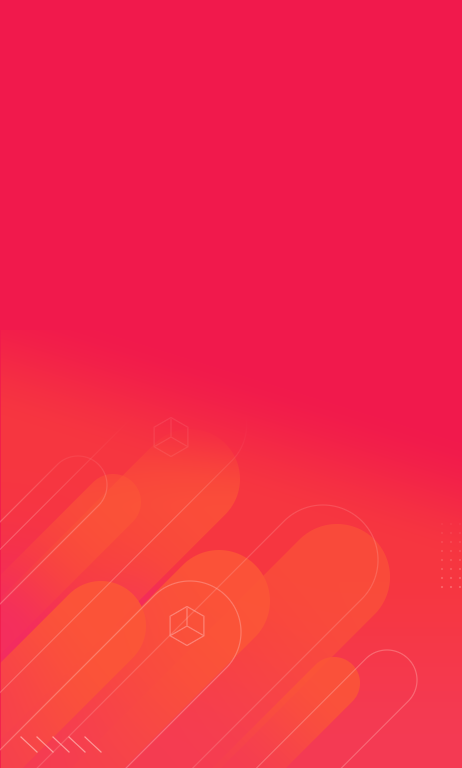
Give the GLSL for this background, as a Shadertoy shader.

```glsl
// Crimson backdrop melting into warm diagonal capsules, thin outlines and small ornaments.

// Layout space: the canvas is HEIGHT units tall, y runs downward.
const float HEIGHT = 7.68;
const vec2 TAIL = vec2(-0.70711, 0.70711);   // direction of every capsule body
const float LINE_HALF = 0.006;

const vec3 CRIMSON = vec3(0.945, 0.098, 0.297);
const vec3 RED     = vec3(0.965, 0.212, 0.250);
const vec3 ROSE    = vec3(0.957, 0.228, 0.325);
const vec3 PINK    = vec3(0.950, 0.150, 0.400);
const vec3 ORANGE  = vec3(0.985, 0.335, 0.215);
const vec3 PALE    = vec3(1.0, 0.72, 0.70);

// Slanted border between crimson and warm light
const float BORDER_Y = 3.45;
const float BORDER_SLOPE = 0.31;
const float WARM_TOP = 3.30;

// Filled capsules: cap centre, radius, length of the fade
const int FILLS = 6;
const vec4 FILL[FILLS] = vec4[](
    vec4(1.90, 4.79, 0.50, 2.4), vec4(1.13, 5.02, 0.28, 1.6),
    vec4(3.37, 5.77, 0.53, 2.5), vec4(2.19, 6.01, 0.51, 2.7),
    vec4(1.01, 6.26, 0.45, 2.2), vec4(3.34, 6.83, 0.26, 1.4));
const float FILL_ALPHA[FILLS] = float[](0.72, 0.68, 0.65, 0.88, 0.92, 0.85);

// Outlined capsules: cap centre, radius, opacity
const int OUTLINES = 5;
const vec4 OUTLINE[OUTLINES] = vec4[](
    vec4(0.78, 4.85, 0.29, 0.36), vec4(1.96, 4.25, 0.506, 0.34),
    vec4(1.90, 6.32, 0.51, 0.40), vec4(3.23, 5.60, 0.55, 0.24),
    vec4(3.87, 6.80, 0.30, 0.38));

// Signed distance to a capsule with an endless tail
float capsule(vec2 p, vec2 centre, float radius) {
    vec2 d = p - centre;
    return length(d - TAIL * max(dot(d, TAIL), 0.0)) - radius;
}

float segment(vec2 p, vec2 a, vec2 b) {
    vec2 ab = b - a;
    return length(p - a - ab * clamp(dot(p - a, ab) / dot(ab, ab), 0.0, 1.0));
}

// Distance to a wire cube: hexagon rim plus three spokes
float wireCube(vec2 p, float radius) {
    float d = 1e3;
    for (int i = 0; i < 6; i++) {
        float a = radians(60.0) * float(i);
        vec2 corner = radius * vec2(sin(a), -cos(a));
        vec2 next = radius * vec2(sin(a + radians(60.0)), -cos(a + radians(60.0)));
        d = min(d, segment(p, corner, next));
        if (i % 2 == 0) d = min(d, segment(p, vec2(0.0), corner));
    }
    return d;
}

// Antialiased coverage of a signed distance
float cover(float d, float pixel) {
    return clamp(0.5 - d / pixel, 0.0, 1.0);
}

float glow(vec2 p, vec2 centre, float size) {
    vec2 d = (p - centre) / size;
    return exp(-dot(d, d));
}

void mainImage(out vec4 fragColor, in vec2 fragCoord) {
    float pixel = HEIGHT / iResolution.y;
    vec2 p = vec2(fragCoord.x, iResolution.y - fragCoord.y) * pixel;

    // Base gradient
    float warm = smoothstep(-0.55, 0.80, p.y - BORDER_Y - BORDER_SLOPE * p.x);
    warm *= cover(WARM_TOP - p.y, pixel) * cover(0.008 - p.x, pixel);
    vec3 light = mix(RED, ROSE, smoothstep(5.6, 7.5, p.y));
    light = mix(light, PINK, 0.9 * glow(p, vec2(0.0, 6.35), 0.85));
    light = mix(light, PINK, 0.6 * glow(p, vec2(1.40, 6.02), 0.38));
    vec3 color = mix(CRIMSON, light, warm);

    // Filled capsules, orange at the cap and dissolving along the tail
    float emerge = warm * smoothstep(4.1, 5.1, p.y);
    for (int i = 0; i < FILLS; i++) {
        vec4 c = FILL[i];
        float along = max(dot(p - c.xy, TAIL), 0.0);
        float fade = mix(0.10, 1.0, 1.0 - smoothstep(0.0, c.w, along));
        float shape = cover(capsule(p, c.xy, c.z), pixel);
        color = mix(color, ORANGE, shape * fade * FILL_ALPHA[i] * emerge);
    }

    // Thin outlines
    float outlineFade = smoothstep(4.1, 5.4, p.y);
    for (int i = 0; i < OUTLINES; i++) {
        vec4 c = OUTLINE[i];
        float d = abs(capsule(p, c.xy, c.z)) - LINE_HALF;
        color = mix(color, PALE, cover(d, pixel) * c.w * outlineFade);
    }

    // Wire cubes, one clear and one faint
    float cube = 0.50 * cover(wireCube(p - vec2(1.87, 6.26), 0.195) - LINE_HALF, pixel);
    cube += 0.13 * cover(wireCube(p - vec2(1.71, 4.37), 0.195) - LINE_HALF, pixel);
    color = mix(color, PALE, cube);

    // Row of slanted strokes
    for (int i = 0; i < 5; i++) {
        vec2 start = vec2(0.21 + 0.16 * float(i), 7.37);
        float d = segment(p, start, start + vec2(0.16, 0.15)) - LINE_HALF;
        color = mix(color, PALE, 0.75 * cover(d, pixel));
    }

    // Dot grid at the right side, brighter toward its foot
    vec2 cell = (p - vec2(4.42, 5.87)) / 0.09;
    vec2 id = round(cell);
    float inGrid = step(0.0, id.x) * step(-7.0, id.y) * step(id.y, 0.0);
    float dots = cover(length(cell - id) * 0.09 - 0.011, pixel) * inGrid;
    color = mix(color, PALE, dots * mix(0.06, 0.35, 1.0 + id.y / 7.0));

    fragColor = vec4(color, 1.0);
}
```
